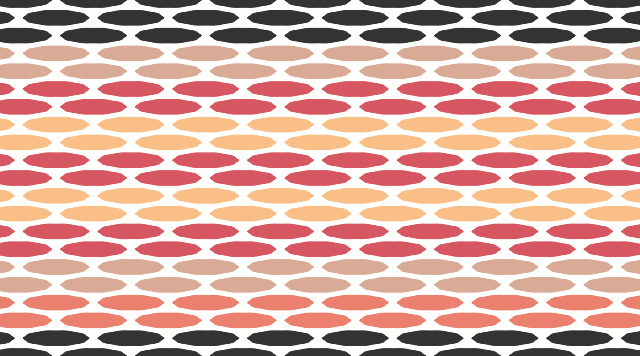
A Shadertoy shader for this pattern:

```glsl
const float ROWS = 20.0;                   // row steps over the canvas height
const float COLUMN_PITCH = 0.2101;         // in canvas heights
const vec2 HALF_SIZE = vec2(0.0939, 0.0227);
const float LOBES = 10.0;
const float LOBE_DEPTH = 0.02;

const vec3 PAPER = vec3(0.995, 0.995, 0.99);
const vec3 CHARCOAL = vec3(0.20, 0.20, 0.20);
const vec3 TAN = vec3(0.85, 0.67, 0.59);
const vec3 RED = vec3(0.84, 0.34, 0.38);
const vec3 APRICOT = vec3(0.98, 0.75, 0.53);
const vec3 SALMON = vec3(0.92, 0.50, 0.43);

// Each band colours two rows, counted from the top
const vec3 BANDS[11] = vec3[11](
    CHARCOAL, CHARCOAL, TAN, RED, APRICOT, RED,
    APRICOT, RED, TAN, SALMON, CHARCOAL);

// Approximate distance to a scalloped oval, in canvas heights
float scallopedOval(vec2 p) {
    vec2 q = p / HALF_SIZE;
    float radius = max(length(q), 1e-4);
    float angle = atan(q.y, q.x + 1e-6);
    float rim = 1.0 - LOBE_DEPTH * (1.0 - cos(LOBES * angle));
    float slope = length(q / (radius * HALF_SIZE));
    return (radius - rim) / max(slope, 1e-4);
}

void mainImage(out vec4 fragColor, in vec2 fragCoord) {
    vec2 uv = fragCoord / iResolution.y;
    float pixel = 1.0 / iResolution.y;

    // Rows are centred on whole steps, so the first and last are cut in half
    float depth = (1.0 - uv.y) * ROWS;
    float row = floor(depth + 0.5);
    float odd = mod(row, 2.0);

    // Odd rows shift by half a column
    float column = uv.x / COLUMN_PITCH - 0.25 - 0.5 * odd;
    vec2 p = vec2((fract(column + 0.5) - 0.5) * COLUMN_PITCH,
                  (row - depth) / ROWS);

    int band = clamp(int(floor((row + 1.0) * 0.5)), 0, 10);
    float ink = 1.0 - smoothstep(-0.5 * pixel, 0.5 * pixel, scallopedOval(p));
    fragColor = vec4(mix(PAPER, BANDS[band], ink), 1.0);
}
```
